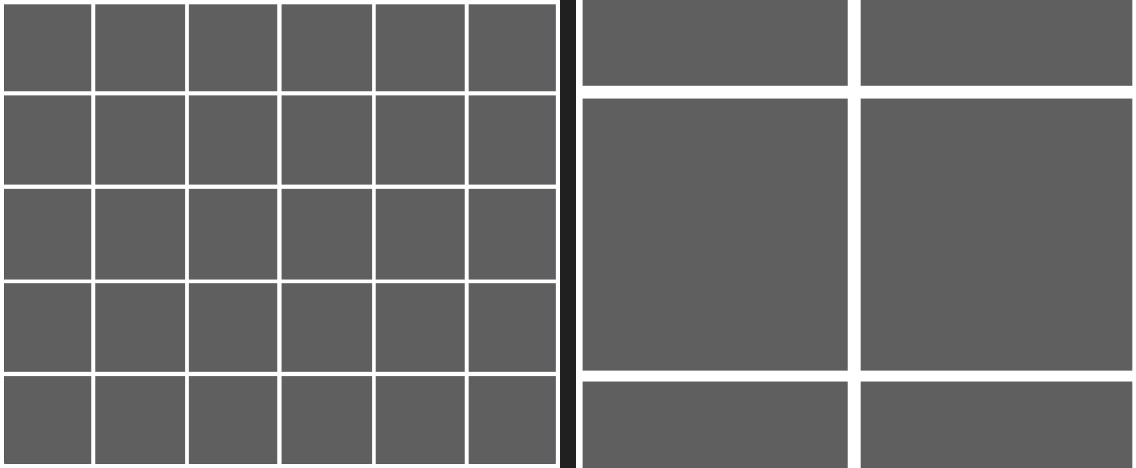
Left, the full canvas; right, a detail of the centre.
A Shadertoy shader for this pattern:

```glsl
// A wall of plain grey square tiles, six across and five down, with white joints.
// Each joint is a distance to the nearest grid line, shifted slightly by a sine;
// the outer frame is wider, with a hairline shadow on its left, right and bottom.

#define TILE_COUNT   vec2(6.0, 5.0)
#define JOINT_HALF   0.0212                // half joint width, in cells
#define FRAME_WIDTH  0.0460                // outer margin, in cells
#define DRIFT        vec2(0.0070, 0.0060)  // largest joint shift, in cells
#define DRIFT_RATE   vec2(3.27, 5.75)
#define RIM_WIDTH    0.0065                // hairline width, in cells
#define TILE_COLOR   vec3(0.373)
#define JOINT_COLOR  vec3(1.0)
#define SHADOW_COLOR vec3(0.04)
#define BLUE_COLOR   vec3(0.17, 0.22, 0.33)

// Share of a pixel that lies on the positive side of an edge, per axis.
vec2 coverage(vec2 dist, vec2 pixel) {
    return clamp(dist / pixel + 0.5, 0.0, 1.0);
}

void mainImage(out vec4 fragColor, in vec2 fragCoord) {
    // Cell coordinates, counted from the upper left
    vec2 uv = fragCoord / iResolution.xy;
    vec2 cell = vec2(uv.x, 1.0 - uv.y) * TILE_COUNT;
    vec2 pixel = TILE_COUNT / iResolution.xy;

    // Nearest grid line on each axis; only inner lines drift
    vec2 line = floor(cell + 0.5);
    vec2 inner = step(0.5, line) * step(line, TILE_COUNT - 0.5);
    vec2 drift = DRIFT * sin(DRIFT_RATE * line * line) * inner;
    vec2 halfWidth = mix(vec2(FRAME_WIDTH), JOINT_HALF - 0.3 * drift, inner);
    vec2 dist = abs(cell - line - drift) - halfWidth;

    // Hairline shadows just inside the frame
    vec2 rim = 1.0 - coverage(dist - RIM_WIDTH, pixel);
    vec2 first = 1.0 - step(0.5, line);
    vec2 last = step(TILE_COUNT - 0.5, line);
    vec3 color = TILE_COLOR;
    color = mix(color, BLUE_COLOR, rim.x * last.x);
    color = mix(color, SHADOW_COLOR, max(rim.x * first.x, rim.y * last.y));

    // White joints over the tiles
    vec2 inside = coverage(dist, pixel);
    color = mix(JOINT_COLOR, color, inside.x * inside.y);
    fragColor = vec4(color, 1.0);
}
```
